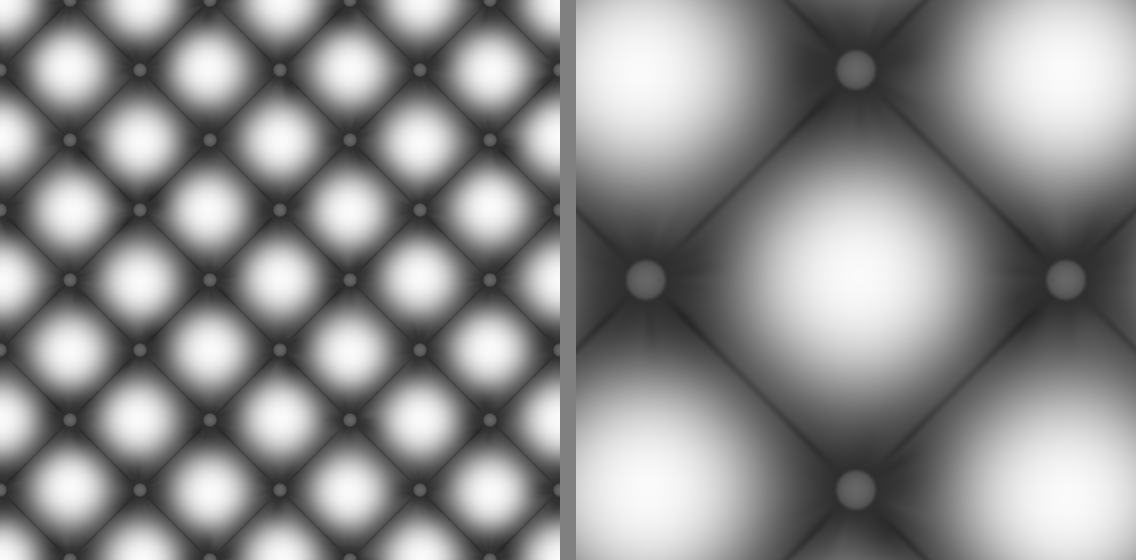
Left: the whole. Right: its middle third, enlarged.
This pattern is drawn by a three.js fragment shader. Its source:

```glsl
varying vec2 vUv;

const float REPEATS = 4.0;          // tufts across and down
const float SEAM_TONE = 0.33;
const float CUSHION_RISE = 0.65;    // brightness gained from seam to crown
const float CROWN_FLATNESS = 0.4;
const float CUSHION_POWER = 1.1;
const float LEAN = 0.2;             // shift of the crown between cushions
const float SEAM_WIDTH = 0.016;
const float SEAM_DEPTH = 0.05;
const float TUFT_RADIUS = 0.34;     // reach of the dark hollow round a button
const float TUFT_DEPTH = 0.16;
const float BUTTON_RADIUS = 0.047;
const float BUTTON_EDGE = 0.007;
const float BUTTON_CENTRE_TONE = 0.40;
const float BUTTON_RIM_TONE = 0.30;
const float FOLD_COUNT = 9.0;
const float FOLD_DEPTH = 0.09;
const float CREASE_COUNT = 34.0;
const float CREASE_DEPTH = 0.035;
const float TAU = 6.2831853;

float hash(vec2 p) {
  vec3 v = fract(vec3(p.xyx) * 0.1031);
  v += dot(v, v.yzx + 33.33);
  return fract((v.x + v.y) * v.z);
}

// Converts diagonal lattice coordinates back to upright ones.
vec2 upright(vec2 diagonal) {
  return 0.5 * vec2(diagonal.x + diagonal.y, diagonal.x - diagonal.y);
}

// One random value per lattice site, wrapping at the canvas edge.
float siteHash(vec2 site, float salt) {
  return hash(mod(upright(site), REPEATS) * 7.0 + salt);
}

// Smooth noise round a full turn, from -0.5 to 0.5.
float angularNoise(float turn, float count, float seed) {
  float t = turn * count;
  float i = floor(t);
  float f = smoothstep(0.0, 1.0, t - i);
  float a = hash(vec2(mod(i, count), seed));
  float b = hash(vec2(mod(i + 1.0, count), seed));
  return mix(a, b, f) - 0.5;
}

// Domed cushion height: 0 on the seams, 1 at the crown.
float cushion(vec2 q, vec2 site) {
  vec2 lean = LEAN * (vec2(siteHash(site, 3.0), siteHash(site, 17.0)) - 0.5);
  vec2 arch = cos(0.5 * TAU * (q + lean * (0.25 - q * q)));
  float h = clamp(arch.x * arch.y, 0.0, 1.0);
  h = mix(h, smoothstep(0.0, 1.0, h), CROWN_FLATNESS);
  return pow(h, CUSHION_POWER);
}

// Folds and fine creases radiating from a button.
float gathers(vec2 offset, float d, vec2 site) {
  float turn = atan(offset.y, offset.x) / TAU + 0.5;
  float seed = 50.0 * siteHash(site, 29.0);
  float fold = angularNoise(turn, FOLD_COUNT, seed);
  float crease = angularNoise(turn, CREASE_COUNT, seed + 61.0);
  float start = smoothstep(0.04, 0.14, d);
  return start * (FOLD_DEPTH * fold * (1.0 - smoothstep(0.12, 0.35, d))
    + CREASE_DEPTH * crease * (1.0 - smoothstep(0.08, 0.25, d)));
}

void main() {
  vec2 p = vUv * REPEATS;
  vec2 diagonal = vec2(p.x + p.y, p.x - p.y);

  // Cushions sit on whole lattice points, buttons halfway between.
  vec2 cushionSite = floor(diagonal + 0.5);
  vec2 q = diagonal - cushionSite;
  vec2 buttonSite = floor(diagonal) + 0.5;
  vec2 offset = upright(diagonal - buttonSite);
  float d = length(offset);

  float tone = SEAM_TONE + CUSHION_RISE * cushion(q, cushionSite);
  tone -= TUFT_DEPTH * (1.0 - smoothstep(0.0, TUFT_RADIUS, d));
  tone += gathers(offset, d, buttonSite);

  // Stitched seam, fading into the hollow
  float seamDistance = (0.5 - max(abs(q.x), abs(q.y))) * 0.70711;
  float seam = 1.0 - smoothstep(0.0, SEAM_WIDTH, seamDistance);
  tone -= SEAM_DEPTH * seam * smoothstep(0.04, 0.2, d);

  // Domed button
  float r = d / BUTTON_RADIUS;
  float buttonTone = mix(BUTTON_CENTRE_TONE, BUTTON_RIM_TONE, min(r * r, 1.0));
  float button = 1.0 - smoothstep(BUTTON_RADIUS - BUTTON_EDGE, BUTTON_RADIUS + BUTTON_EDGE, d);
  tone = mix(tone, buttonTone, button);

  gl_FragColor = vec4(vec3(clamp(tone, 0.0, 1.0)), 1.0);
}
```
